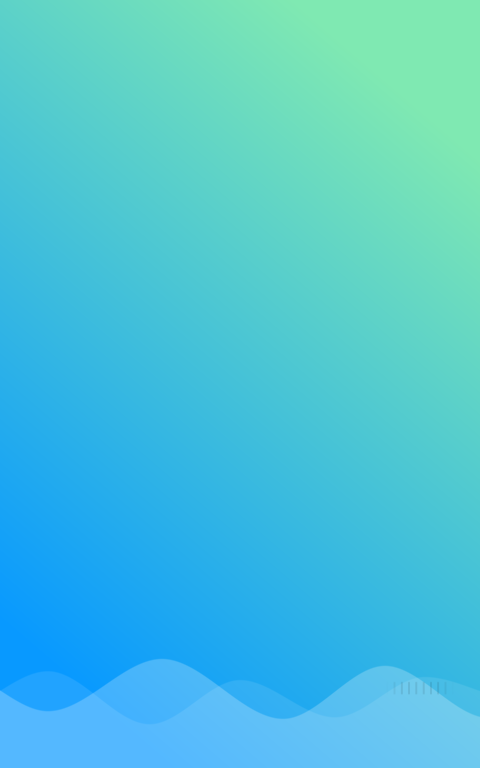
Write a Shadertoy shader that draws this background.

```glsl
const vec3 DEEP_BLUE = vec3(0.031, 0.600, 1.0);
const vec3 MINT = vec3(0.498, 0.912, 0.698);
const vec2 GRADIENT_AXIS = vec2(0.473, 0.884);
const float GRADIENT_START = 0.170;

const float BACK_OPACITY = 0.10;
const float FRONT_OPACITY = 0.23;

const vec2 TICK_CENTER = vec2(0.875, 0.104);
const vec2 TICK_EXTENT = vec2(0.075, 0.008);
const float TICK_SPACING = 0.0152;
const float TICK_OPACITY = 0.09;

// Crests and troughs of each wave, from left to right
const int TURNS = 7;
const vec2 BACK_WAVE[TURNS] = vec2[TURNS](
    vec2(-0.104, 0.073), vec2(0.100, 0.126), vec2(0.312, 0.057),
    vec2(0.500, 0.1145), vec2(0.698, 0.066), vec2(0.885, 0.1185),
    vec2(1.083, 0.089));
const vec2 FRONT_WAVE[TURNS] = vec2[TURNS](
    vec2(-0.104, 0.130), vec2(0.100, 0.074), vec2(0.3375, 0.142),
    vec2(0.590, 0.064), vec2(0.802, 0.133), vec2(1.020, 0.065),
    vec2(1.250, 0.130));

// Height of a curve that eases between successive turning points
float waveHeight(vec2 turns[TURNS], float x) {
    float height = turns[0].y;
    for (int i = 1; i < TURNS; i++) {
        float ease = smoothstep(turns[i - 1].x, turns[i].x, x);
        height += (turns[i].y - turns[i - 1].y) * ease;
    }
    return height;
}

float coverBelow(float height, float y, float pixel) {
    return smoothstep(-pixel, pixel, height - y);
}

// Row of faint vertical ticks, fading toward both ends
float tickRow(vec2 uv, vec2 pixel) {
    vec2 offset = uv - TICK_CENTER;
    float fromTick = abs(fract(offset.x / TICK_SPACING) - 0.5) * TICK_SPACING;
    float line = 1.0 - smoothstep(0.001, 0.001 + pixel.x, fromTick);
    float band = 1.0 - smoothstep(-pixel.y, pixel.y, abs(offset.y) - TICK_EXTENT.y);
    float fade = 1.0 - smoothstep(0.5, 1.0, abs(offset.x) / TICK_EXTENT.x);
    return line * band * fade;
}

void mainImage(out vec4 fragColor, in vec2 fragCoord) {
    vec2 uv = fragCoord / iResolution.xy;
    vec2 pixel = 1.0 / iResolution.xy;

    // Diagonal sky gradient
    float blend = clamp(dot(uv, GRADIENT_AXIS) - GRADIENT_START, 0.0, 1.0);
    vec3 color = mix(DEEP_BLUE, MINT, blend);

    // Translucent white waves
    float back = coverBelow(waveHeight(BACK_WAVE, uv.x), uv.y, pixel.y);
    float front = coverBelow(waveHeight(FRONT_WAVE, uv.x), uv.y, pixel.y);
    color = mix(color, vec3(1.0), BACK_OPACITY * back);
    color = mix(color, vec3(1.0), FRONT_OPACITY * front);

    color *= 1.0 - TICK_OPACITY * tickRow(uv, pixel);
    fragColor = vec4(color, 1.0);
}
```
